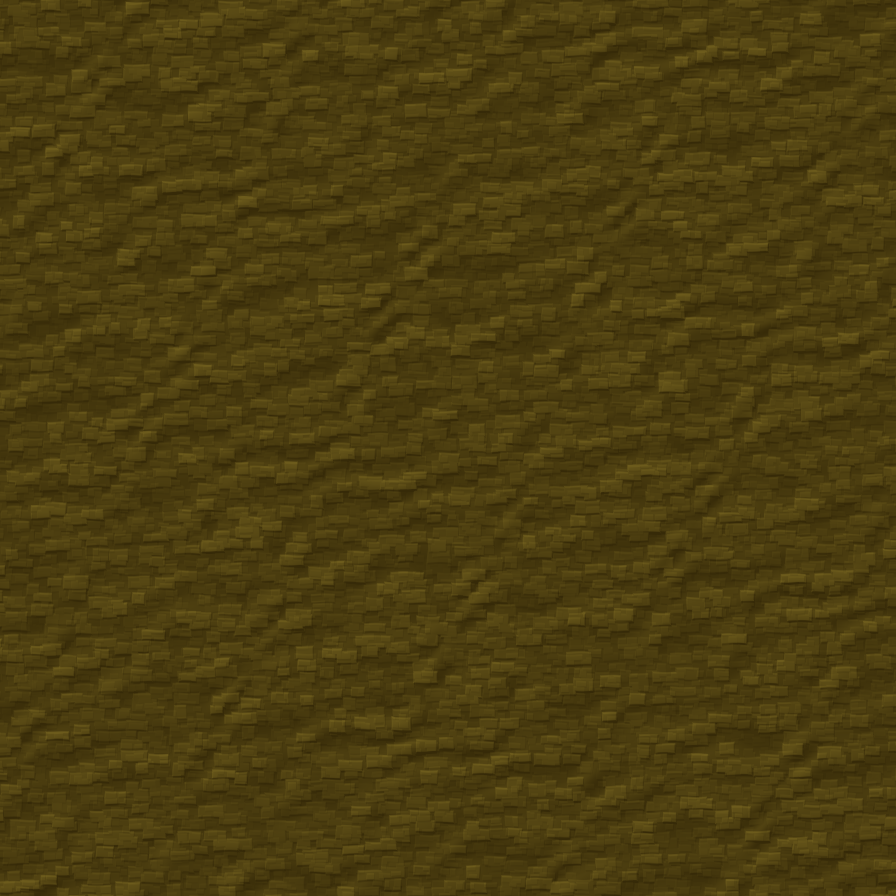
Give the GLSL for this texture, as a WebGL 1 fragment shader.

```glsl
precision highp float;

uniform vec2 u_resolution;

// Palette
const vec3 SHADOW_COLOR = vec3(0.210, 0.163, 0.030);
const vec3 LIGHT_COLOR = vec3(0.425, 0.358, 0.110);

// Block layout, in canvas units
const vec2 BLOCK_CELL = vec2(0.0270, 0.0138);
const float FINE_SCALE = 0.60;
const float FINE_WEIGHT = 0.28;
const float ROW_SLOPE = 0.14;
const float JITTER = 0.75;
const float BEVEL = 0.13;
const float DOME = 0.35;
const float WOBBLE = 0.0004;

// Long ridges that lift groups of blocks
const float RIDGE_ANGLE = 0.32;
const float RIDGE_FREQ = 150.0;
const float RIDGE_LIFT = 0.58;
const float RIDGE_STEP = 0.0045;
const float RIDGE_SHADE = 0.16;
const float FLOOR_HEIGHT = 0.14;
const float FLOOR_LIFT = 0.30;

// Lighting
const vec2 LIGHT_DIR = vec2(-0.30, 0.95);
const float RELIEF_STEP = 0.0011;
const float RELIEF_GAIN = 1.10;
const float HEIGHT_GAIN = 0.68;
const float MEAN_HEIGHT = 0.49;
const float MEAN_TONE = 0.41;

float hash(vec2 p) {
  vec3 q = fract(vec3(p.xyx) * 0.1031);
  q += dot(q, q.yzx + 33.33);
  return fract((q.x + q.y) * q.z);
}

// Warped layered sines, stretched along the ridge direction, 0 to 1
float ridges(vec2 p) {
  float c = cos(RIDGE_ANGLE), s = sin(RIDGE_ANGLE);
  vec2 q = vec2(c * p.x + s * p.y, c * p.y - s * p.x);
  float bend = 1.5 * sin(q.x * 25.0 + 2.0 * sin(q.y * 19.0))
             + 0.8 * sin(q.x * 47.0 - q.y * 41.0);
  float major = sin(q.y * RIDGE_FREQ + bend);
  float minor = sin(q.y * RIDGE_FREQ * 0.61 - q.x * 37.0 + 1.6 * bend);
  return 0.5 + 0.28 * major + 0.22 * minor;
}

// Cellular field of overlapping bevelled boxes
float blocks(vec2 p, vec2 cell, float seed) {
  vec2 g = vec2(p.x, p.y - ROW_SLOPE * p.x) / cell;
  float height = FLOOR_HEIGHT + FLOOR_LIFT * ridges(p);
  for (int j = -1; j <= 1; j++) {
    float row = floor(g.y) + float(j);
    float shift = hash(vec2(row + 61.0, seed));
    float column = floor(g.x + shift);
    for (int i = -1; i <= 1; i++) {
      vec2 id = vec2(column + float(i), row) + 200.0 + seed;
      vec2 jitter = vec2(hash(id), hash(id + 37.7)) - 0.5;
      vec2 center = vec2(column + float(i) - shift, row) + 0.5 + JITTER * jitter;
      vec2 offset = (g - center) * cell;
      offset.y += ROW_SLOPE * offset.x;
      offset /= cell.y;

      // Box size and distance, measured in cell heights
      vec2 size = vec2(mix(0.50, 1.10, hash(id + 71.3)),
                       mix(0.34, 0.58, hash(id + 13.9)));
      vec2 d = abs(offset) - size;
      float dist = length(max(d, 0.0)) + min(max(d.x, d.y), 0.0);

      float lift = ridges(p - offset * cell.y);
      float level = 0.20 + 0.26 * hash(id + 93.1) + RIDGE_LIFT * lift;
      level *= 1.0 - DOME * min(offset.y * offset.y, 1.0);
      height = max(height, level * (1.0 - smoothstep(-BEVEL, BEVEL, dist)));
    }
  }
  return height;
}

float surface(vec2 p) {
  // Small wobble keeps the edges from being ruler straight
  p += WOBBLE * sin(p.yx * vec2(210.0, 173.0) + 2.0 * sin(p * 91.0));
  float coarse = blocks(p, BLOCK_CELL, 0.0);
  float fine = blocks(p, BLOCK_CELL * FINE_SCALE, 17.0);
  return mix(coarse, fine, FINE_WEIGHT);
}

void main() {
  vec2 p = gl_FragCoord.xy / u_resolution.y;

  // Slope along the light gives the relief, the average gives the height
  float toward = surface(p + LIGHT_DIR * RELIEF_STEP);
  float away = surface(p - LIGHT_DIR * RELIEF_STEP);
  float relief = away - toward;
  float height = 0.5 * (away + toward);

  // Broad shading on the lit and unlit sides of the ridges
  vec2 reach = LIGHT_DIR * RIDGE_STEP;
  float slope = ridges(p - reach) - ridges(p + reach);

  float tone = MEAN_TONE + HEIGHT_GAIN * (height - MEAN_HEIGHT)
             + RELIEF_GAIN * relief + RIDGE_SHADE * slope;
  gl_FragColor = vec4(mix(SHADOW_COLOR, LIGHT_COLOR, clamp(tone, 0.0, 1.0)), 1.0);
}
```
